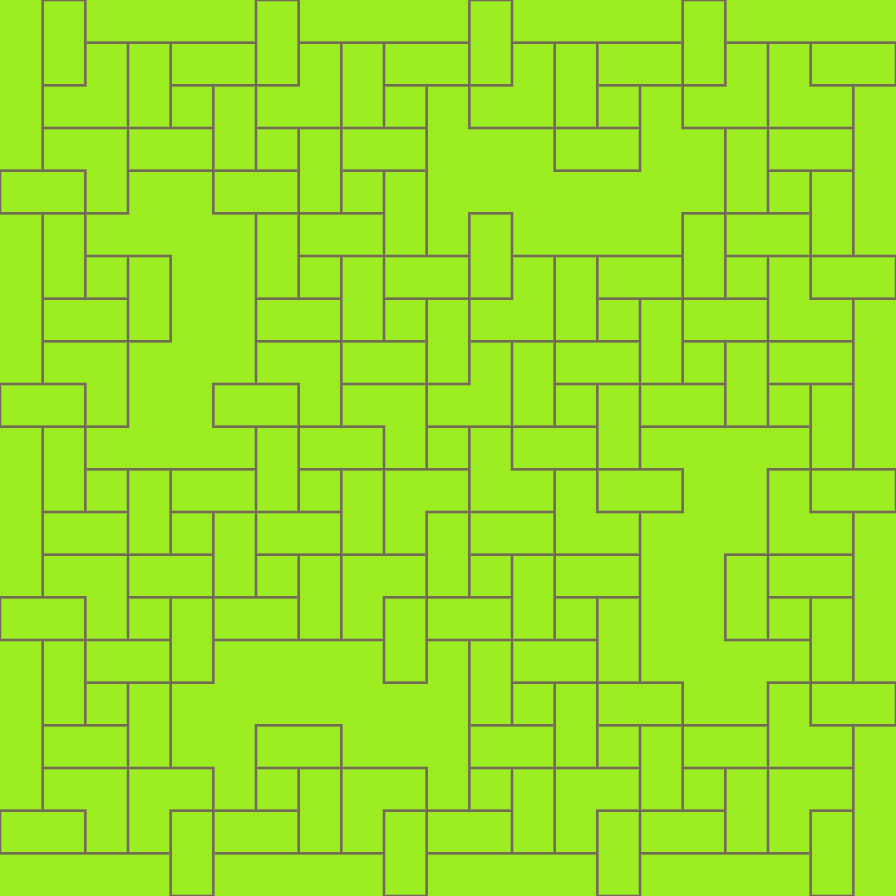
Reproduce this pattern procedurally as a three.js fragment shader.

```glsl
// Lime maze of outlined dominoes and unit squares in a pinwheel lattice, with four-fold open gaps.
varying vec2 vUv;

const float CELLS = 21.0;         // grid cells across and down
const float PERIOD = 5.0;         // lattice repeat, in cells
const float ROW_SHIFT = 2.0;      // sideways step of the lattice per row
const float HALF_LINE = 0.0305;   // half the line width, in cells
const vec3 LIME = vec3(0.612, 0.933, 0.133);
const vec3 LINE = vec3(0.455, 0.415, 0.345);

// True when an edge (cell, row) lies in the inclusive block lo..hi.
bool inBlock(vec2 e, vec2 lo, vec2 hi) {
  return all(greaterThan(e, lo - 0.5)) && all(lessThan(e, hi + 0.5));
}

// Openings in the upper half; the other sides follow by rotation.
bool isOpening(vec2 e) {
  bool sideRoom = inBlock(e, vec2(4, 5), vec2(4, 10))
    || inBlock(e, vec2(5, 6), vec2(5, 8))
    || inBlock(e, vec2(3, 9), vec2(3, 10))
    || inBlock(e, vec2(3, 5), vec2(3, 5));
  bool topRoom = inBlock(e, vec2(10, 4), vec2(10, 5))
    || inBlock(e, vec2(11, 4), vec2(12, 4))
    || inBlock(e, vec2(15, 4), vec2(16, 4))
    || inBlock(e, vec2(12, 5), vec2(15, 5));
  bool centre = inBlock(e, vec2(12, 7), vec2(12, 7))
    || inBlock(e, vec2(11, 9), vec2(11, 9));
  return sideRoom || topRoom || centre;
}

// Whether the horizontal edge above a cell carries a line.
bool hasEdge(vec2 e) {
  if (e.x < -0.5 || e.x > CELLS - 0.5) return false;
  float phase = floor(mod(e.x - ROW_SHIFT * e.y + 0.5, PERIOD));
  bool odd = mod(phase, 2.0) > 0.5;

  // Border rows and columns keep only whole dominoes.
  if (e.y < 0.5) return phase == 1.0;
  if (e.x < 0.5 && odd) return false;
  if (e.x > CELLS - 1.5 && !odd) return false;
  if (abs(e.y - 2.0) < 0.5 && phase == 3.0) return false;

  return phase < PERIOD - 1.5 && !isOpening(e);
}

// Square-capped distance to the nearest horizontal line, negative inside.
float lineDistance(vec2 p) {
  if (p.y > 0.5 * CELLS) p = CELLS - p;   // half-turn symmetry
  float row = floor(p.y + 0.5);
  float firstCell = floor(p.x - 0.5);
  float nearest = 1.0;
  for (int i = 0; i < 2; i++) {
    float cell = firstCell + float(i);
    if (hasEdge(vec2(cell, row))) {
      vec2 d = abs(p - vec2(cell + 0.5, row)) - vec2(0.5 + HALF_LINE, HALF_LINE);
      nearest = min(nearest, max(d.x, d.y));
    }
  }
  return nearest;
}

void main() {
  vec2 p = vec2(vUv.x, 1.0 - vUv.y) * CELLS;
  float pixel = max(fwidth(p.x), 1e-5);

  // Vertical lines are the horizontal ones turned a quarter.
  float d = min(lineDistance(p), lineDistance(vec2(p.y, CELLS - p.x)));
  float ink = clamp(0.5 - d / pixel, 0.0, 1.0);

  gl_FragColor = vec4(mix(LIME, LINE, ink), 1.0);
}
```
